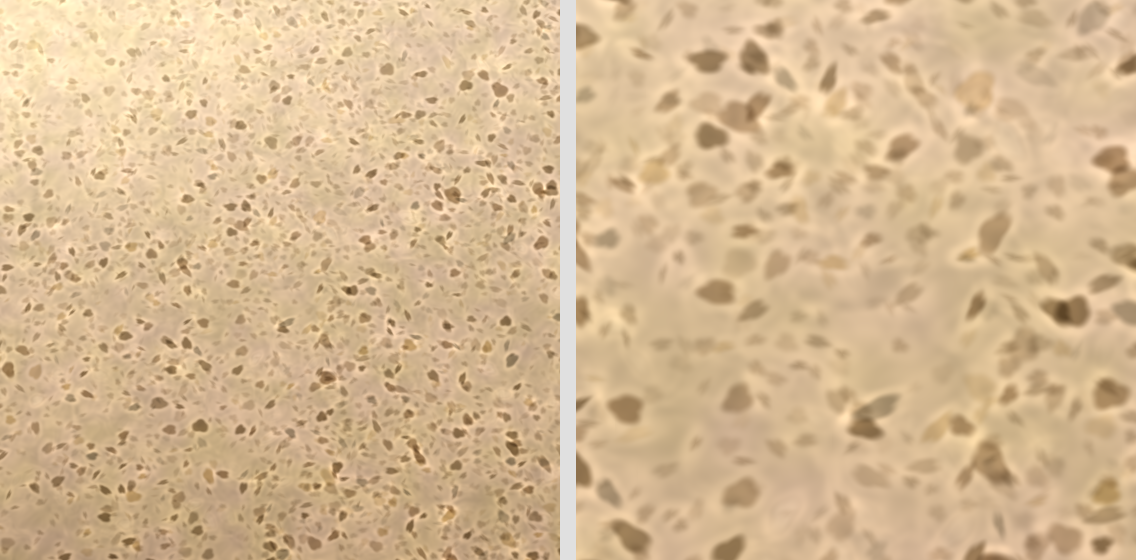
Left, the full canvas; right, a detail of the centre.
A Shadertoy shader for this texture:

```glsl
// Warm terrazzo floor lit from the upper left: a soft beige gradient with cloudy
// mottling, then three layers of scattered stone chips (fine, medium, large).
// Each chip is a wobbly, rotated ellipse with a soft edge and a faint pale rim.

const vec3 BASE_LOW   = vec3(0.735, 0.622, 0.482);
const vec3 BASE_HIGH  = vec3(0.905, 0.800, 0.665);
const vec3 LAMP_GLOW  = vec3(0.110, 0.115, 0.085);
const vec2 LAMP_POS   = vec2(0.05, 1.02);

// Chip tints multiply the floor colour beneath them.
const vec3 TINT_BROWN = vec3(0.60, 0.54, 0.43);
const vec3 TINT_UMBER = vec3(0.70, 0.63, 0.53);
const vec3 TINT_GREY  = vec3(0.70, 0.69, 0.65);
const vec3 TINT_OCHRE = vec3(0.88, 0.82, 0.67);
const vec3 TINT_PALE  = vec3(1.10, 1.11, 1.12);

const float FINE_CELLS   = 68.0;
const float MEDIUM_CELLS = 38.0;
const float LARGE_CELLS  = 20.0;
const float EDGE_SOFT    = 0.0031;  // blur of chip edges, in canvas units
const float RIM_WIDTH    = 0.0040;
const float RIM_LIGHT    = 0.085;
const float MOTTLE       = 0.095;
const float CLOUD        = 0.085;
const float TAU          = 6.28318;

float hash(vec2 p) {
    return fract(sin(dot(p, vec2(127.1, 311.7))) * 43758.5);
}

float noise(vec2 p) {
    vec2 i = floor(p), f = fract(p);
    f = f * f * (3.0 - 2.0 * f);
    float low  = mix(hash(i), hash(i + vec2(1, 0)), f.x);
    float high = mix(hash(i + vec2(0, 1)), hash(i + vec2(1, 1)), f.x);
    return mix(low, high, f.y);
}

vec3 chipTint(float pick) {
    if (pick < 0.36) return TINT_BROWN;
    if (pick < 0.66) return TINT_UMBER;
    if (pick < 0.75) return TINT_GREY;
    if (pick < 0.87) return TINT_OCHRE;
    return TINT_PALE;
}

// Approximate signed distance to a rounded, irregular stone.
float chipDistance(vec2 p, float radius, float aspect, float turn, float phase) {
    float c = cos(turn), s = sin(turn);
    p = vec2(c * p.x + s * p.y, c * p.y - s * p.x);
    p.y /= aspect;
    float a = atan(p.y, p.x + 1e-5);
    float wobble = 1.0 + 0.11 * sin(3.0 * a + phase) + 0.05 * sin(5.0 * a - 2.0 * phase);
    return (length(p) - radius * wobble) * mix(aspect, 1.0, 0.4);
}

// Lays one jittered grid of chips over the colour.
vec3 addChips(vec3 color, vec2 p, float cells, float share, vec2 radii,
              vec2 strengths, float seed) {
    vec2 g = p * cells;
    vec2 home = floor(g);
    float soft = EDGE_SOFT * cells;
    float rim = RIM_WIDTH * cells;
    for (int y = -1; y <= 1; y++) {
        for (int x = -1; x <= 1; x++) {
            vec2 id = home + vec2(x, y);
            vec2 key = id + seed;
            // Chips gather in loose clusters.
            float cluster = 0.45 + 1.1 * noise(id / cells * 9.0 + 5.0);
            if (hash(key) > share * cluster) continue;
            vec2 jitter = 0.08 + 0.84 * vec2(hash(key + 3.1), hash(key + 7.3));
            float radius = mix(radii.x, radii.y, hash(key + 11.9));
            float aspect = mix(0.40, 0.88, hash(key + 17.7));
            float turn = (hash(key + 23.3) - 0.5) * TAU * 0.42;
            float phase = hash(key + 29.1) * TAU;
            float strength = mix(strengths.x, strengths.y, hash(key + 37.7));
            float d = chipDistance(g - id - jitter, radius, aspect, turn, phase);
            float body = 1.0 - smoothstep(-soft, soft, d);
            float away = (d - rim) / rim;
            float ring = exp(-away * away);
            color *= 1.0 + RIM_LIGHT * ring * strength;
            color *= mix(vec3(1.0), chipTint(hash(key + 43.9)), body * strength);
        }
    }
    return color;
}

void mainImage(out vec4 fragColor, in vec2 fragCoord) {
    vec2 uv = fragCoord / iResolution.xy;

    // Floor recedes slightly, so chips shrink towards the top.
    vec2 floorPos = vec2((uv.x - 0.5) * (0.95 + 0.18 * uv.y), uv.y * (0.95 + 0.12 * uv.y));

    // Lighting
    float climb = clamp(uv.y - 0.16 * (uv.x - 0.5) * uv.y, 0.0, 1.0);
    vec2 toLamp = (uv - LAMP_POS) * vec2(1.0, 1.5);
    float glow = exp(-4.0 * dot(toLamp, toLamp));
    vec3 color = mix(BASE_LOW, BASE_HIGH, climb) + LAMP_GLOW * glow;

    // Cloudy mottling with a slight drift of hue
    vec2 warp = vec2(noise(floorPos * 34.0), noise(floorPos * 34.0 + 51.0));
    float grain = 0.65 * noise(floorPos * 62.0 + 2.5 * warp)
                + 0.35 * noise(floorPos * 115.0 + 3.0 * warp.yx) - 0.5;
    float cloud = 0.6 * noise(floorPos * 9.0 + 19.0) + 0.4 * noise(floorPos * 21.0 + 7.0) - 0.5;
    float hue = noise(floorPos * 27.0 + 83.0) - 0.5;
    color *= 1.0 + MOTTLE * grain * 1.7 + CLOUD * cloud;
    color += hue * vec3(0.012, -0.004, 0.045);

    // Stone chips, washed out near the lamp
    float fade = 1.0 - 0.28 * climb - 0.35 * glow;
    color = addChips(color, floorPos, FINE_CELLS, 0.58, vec2(0.24, 0.46), vec2(0.10, 0.48) * fade, 5.0);
    color = addChips(color, floorPos, MEDIUM_CELLS, 0.58, vec2(0.21, 0.43), vec2(0.22, 1.05) * fade, 137.0);
    color = addChips(color, floorPos, LARGE_CELLS, 0.23, vec2(0.17, 0.33), vec2(0.55, 1.15) * fade, 271.0);

    fragColor = vec4(clamp(color, 0.0, 1.0), 1.0);
}
```
